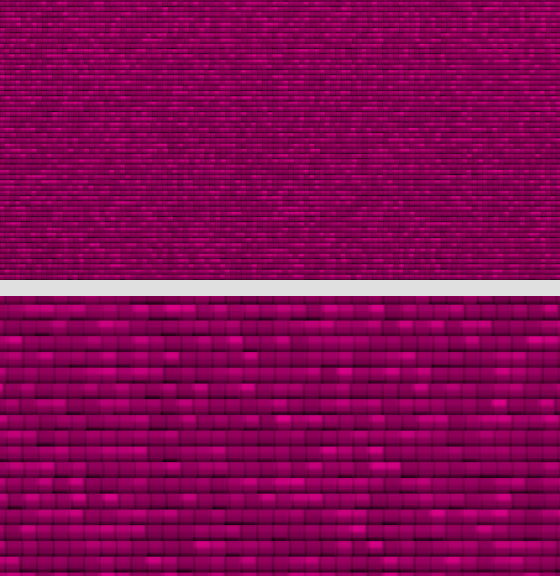
Top, the full canvas; bottom, a detail of the centre.
A Shadertoy shader for this pattern:

```glsl
// Magenta woven cloth: tight horizontal ribs cut into small stitches.
// Every rib is rounded from a lit upper edge to a dark groove; random stitch
// heights change the light and shade, and faint warp seams cross the ribs.

const float ROWS = 53.333;
const vec3 DYE = vec3(1.0, 0.0, 0.62);

float hash(vec2 p) {
    vec3 q = fract(vec3(p.xyx) * 0.1031);
    q += dot(q, q.yzx + 33.33);
    return fract((q.x + q.y) * q.z);
}

float smoothNoise(vec2 p) {
    vec2 cell = floor(p);
    vec2 f = fract(p);
    f = f * f * (3.0 - 2.0 * f);
    float low = mix(hash(cell), hash(cell + vec2(1, 0)), f.x);
    float high = mix(hash(cell + vec2(0, 1)), hash(cell + vec2(1, 1)), f.x);
    return mix(low, high, f.y);
}

// Soft line along the repeating edge of a cell.
float seam(float t, float halfWidth, float blur) {
    float d = min(t, 1.0 - t);
    return 1.0 - smoothstep(halfWidth - blur, halfWidth + blur, d);
}

// Random value per stitch, blended softly into the next one along the rib.
float stitchValue(vec2 p, float seed) {
    vec2 id = floor(p);
    float blend = smoothstep(0.75, 1.0, fract(p.x));
    return mix(hash(id + seed), hash(id + seed + vec2(1, 0)), blend);
}

float stitchTone(vec2 p, float blur) {
    // Seams lean a little from rib to rib
    float row = floor(p.y);
    p.x += 0.3 * (hash(vec2(row, 517.0)) - 0.5);
    vec2 f = fract(p);
    float height = stitchValue(p, 7.0);
    float wear = stitchValue(p, 91.0);

    // Body of the stitch, with a faint tint per warp column
    float tone = 0.515 + 0.08 * (height - 0.5);
    tone += 0.03 * (hash(vec2(floor(p.x), 301.0)) - 0.5);

    // Light on the upper edge, shade in the groove below
    float lit = smoothstep(0.40, 0.72, f.y) * (1.0 - smoothstep(1.0 - blur, 1.0, f.y));
    float shade = 1.0 - smoothstep(0.06, 0.34, f.y);
    tone += lit * (0.09 + 0.20 * height * height * height);
    tone -= shade * (0.17 + 0.18 * wear * wear * wear);

    // Warp seams fade in and out over the cloth
    float strength = 0.03 + 0.09 * smoothNoise(p * vec2(0.12, 0.05) + 40.0);
    return tone - strength * seam(f.x, 0.08, 0.5 * blur);
}

void mainImage(out vec4 fragColor, in vec2 fragCoord) {
    vec2 uv = fragCoord / iResolution.y;
    float pixel = ROWS / iResolution.y;
    vec2 p = uv * ROWS;

    // Average a small grid of samples inside the pixel
    float tone = 0.0;
    for (int j = 0; j < 2; j++) {
        for (int i = 0; i < 2; i++) {
            vec2 offset = (vec2(i, j) - 0.5) * 0.5 * pixel;
            tone += 0.25 * stitchTone(p + offset, min(0.5 * pixel, 0.12));
        }
    }

    // Slow shading: the lower cloth is a little darker
    tone += 0.03 * (uv.y - 0.5);
    fragColor = vec4(DYE * clamp(tone, 0.0, 1.0), 1.0);
}
```
